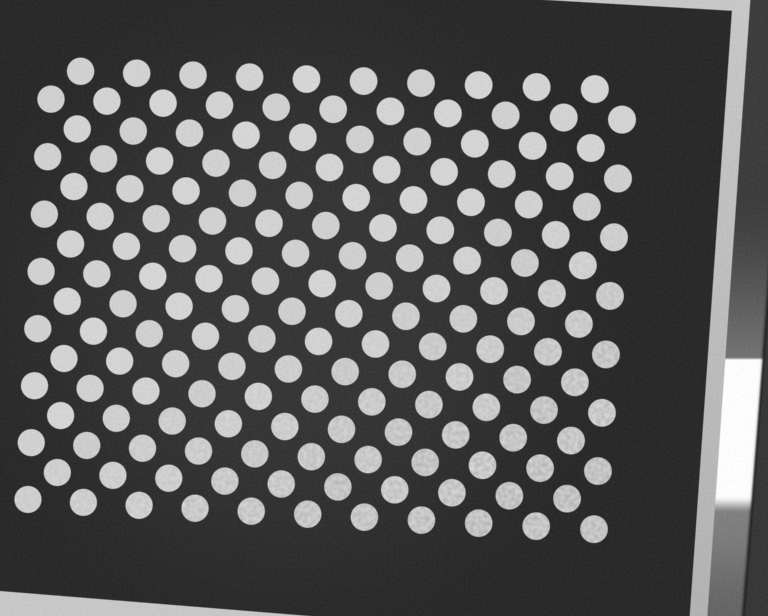
Write a WebGL 1 fragment shader that draws this pattern.

```glsl
precision highp float;

uniform vec2 u_resolution;

// Perspective of the board, in canvas widths: first dot, column step, row step
const vec2 FIRST_DOT = vec2(0.0664, 0.673);
const vec2 COLUMN_STEP = vec2(0.07248, -0.00416);
const vec2 ROW_STEP = vec2(-0.00212, -0.03715);
const vec2 VANISH = vec2(-0.00231, 0.00055);
const float DOT_RADIUS = 0.0178;

float cross2(vec2 a, vec2 b) {
  return a.x * b.y - a.y * b.x;
}

float hash(vec2 cell) {
  vec2 p = fract(cell * vec2(0.1031, 0.1137));
  p += dot(p, p.yx + 33.33);
  return fract((p.x + p.y) * p.x * 43.7);
}

float cornerSlope(vec2 cell, vec2 offset) {
  float angle = 6.2832 * hash(cell);
  return dot(vec2(cos(angle), sin(angle)), offset);
}

float gradientNoise(vec2 p) {
  vec2 cell = floor(p);
  vec2 f = p - cell;
  vec2 w = f * f * f * (f * (f * 6.0 - 15.0) + 10.0);
  vec2 e = vec2(1.0, 0.0);
  float low = mix(cornerSlope(cell, f), cornerSlope(cell + e, f - e), w.x);
  float high = mix(cornerSlope(cell + e.yx, f - e.yx),
                   cornerSlope(cell + 1.0, f - 1.0), w.x);
  return mix(low, high, w.y);
}

// Signed distance to a line, positive on the left of a to b
float leftOf(vec2 p, vec2 a, vec2 b) {
  return cross2(normalize(b - a), p - a);
}

float coverage(float inside, float blur) {
  return smoothstep(-blur, blur, inside);
}

float depthAt(vec2 board) {
  return 1.0 + dot(VANISH, board);
}

vec2 boardToCanvas(vec2 board) {
  return (FIRST_DOT + COLUMN_STEP * board.x + ROW_STEP * board.y) / depthAt(board);
}

vec2 canvasToBoard(vec2 p) {
  vec2 u = COLUMN_STEP - VANISH.x * p;
  vec2 v = ROW_STEP - VANISH.y * p;
  vec2 d = p - FIRST_DOT;
  return vec2(cross2(d, v), cross2(u, d)) / cross2(u, v);
}

// One of the two interleaved dot grids: x is the shade, y the coverage
vec2 dotGrid(vec2 p, vec2 start, vec2 lastCell, float blur) {
  vec2 pitch = vec2(1.0, 2.0);
  vec2 cell = floor((canvasToBoard(p) - start) / pitch + 0.5);
  vec2 board = start + pitch * clamp(cell, vec2(0.0), lastCell);
  float inside = DOT_RADIUS / depthAt(board) - distance(p, boardToCanvas(board));

  // Print wear grows toward the lower right
  float wear = smoothstep(9.0, 22.0, board.x + board.y);
  float shade = 0.825 + 0.025 * (hash(board * 2.0 + 7.0) - 0.5);
  shade += wear * (0.1 * gradientNoise(p * 170.0) - 0.05);
  return vec2(shade, coverage(inside, blur));
}

float panelShade(vec2 p) {
  float glow = 1.0 - smoothstep(0.12, 0.46, distance(p, vec2(0.38, 0.4)));
  return 0.165 + 0.05 * glow;
}

// Metal rail with a window glare, beside the sheet
float railShade(vec2 p, float blur) {
  float shade = mix(0.5, 0.24, smoothstep(0.25, 0.56, p.y));
  shade = mix(0.4, shade, smoothstep(0.0, 0.13, p.y));
  float glare = coverage(p.y - 0.145, blur * 10.0) * coverage(0.335 - p.y, blur * 2.0);
  return mix(shade, 0.99, glare);
}

void main() {
  vec2 p = gl_FragCoord.xy / u_resolution.x;
  float blur = max(0.0012, 0.8 / u_resolution.x);

  // Surroundings, rail and sheet
  float rail = leftOf(p, vec2(0.967, 0.0), vec2(1.009, 0.54));
  float shade = mix(0.22, railShade(p, blur), coverage(rail, blur * 2.0));
  shade -= 0.1 * (1.0 - smoothstep(0.0, 0.005, abs(rail)));
  float sheet = leftOf(p, vec2(0.921, 0.0), vec2(0.977, 0.801));
  float sheetShade = mix(0.7, 0.8, p.y) + 0.08 * (1.0 - smoothstep(0.3, 0.8, p.x));
  shade = mix(shade, sheetShade, coverage(sheet, blur));

  // Dark printed panel
  float panel = leftOf(p, vec2(0.898, 0.0), vec2(0.953, 0.788));
  panel = min(panel, leftOf(p, vec2(0.953, 0.788), vec2(0.729, 0.801)));
  panel = min(panel, leftOf(p, vec2(0.0, 0.0326), vec2(0.404, 0.0)));
  shade = mix(shade, panelShade(p), coverage(panel, blur));

  // Dots: eight rows of eleven between eight rows of ten
  vec2 wide = dotGrid(p, vec2(0.0), vec2(10.0, 7.0), blur);
  vec2 narrow = dotGrid(p, vec2(0.5, -1.0), vec2(9.0, 7.0), blur);
  shade = mix(shade, wide.x, wide.y);
  shade = mix(shade, narrow.x, narrow.y);

  // Film grain
  shade += 0.025 * gradientNoise(p * 310.0);
  gl_FragColor = vec4(vec3(clamp(shade, 0.0, 1.0)), 1.0);
}
```
